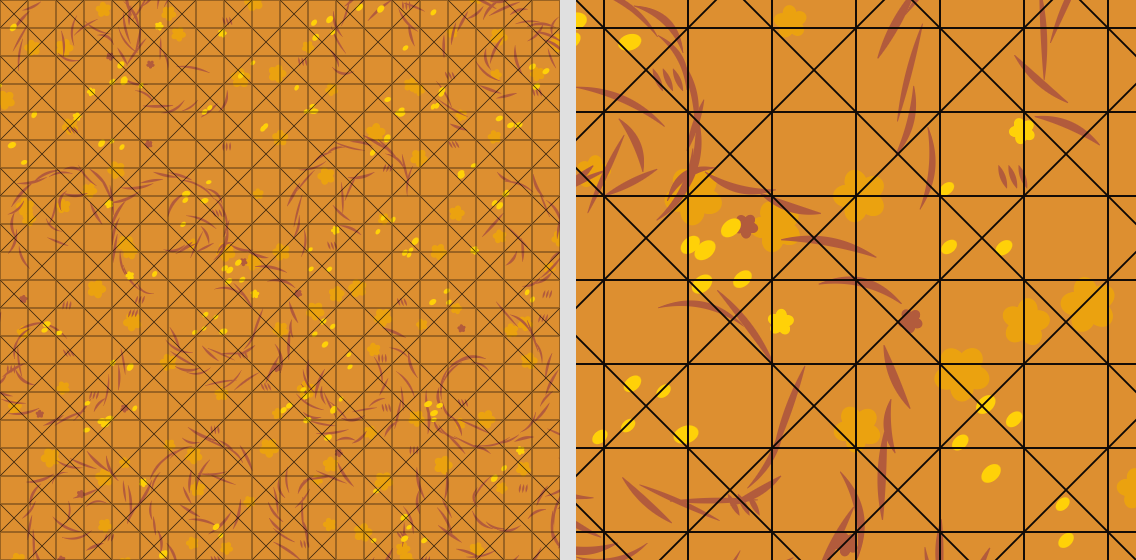
Left, the full canvas; right, a detail of the centre.
Give the GLSL for this texture, as a WebGL 2 fragment shader.

```glsl
#version 300 es
precision highp float;
uniform vec2 u_resolution;
out vec4 fragColor;

#define CELLS 20.0
#define LINE_WIDTH 0.00115
#define SWIRL_GRID 4.0
#define STROKE_PITCH 0.026
#define STROKE_WIDTH 0.0023
#define LEAF_GRID 13.0
#define LEAF_CHANCE 0.56
#define DOT_GRID 12.0
#define DOT_CHANCE 0.44
#define MARK_GRID 9.0
#define MARK_CHANCE 0.5

const vec3 OCHRE = vec3(0.865, 0.56, 0.188);
const vec3 GOLD = vec3(0.92, 0.635, 0.06);
const vec3 RUST = vec3(0.70, 0.355, 0.235);
const vec3 YELLOW = vec3(1.0, 0.82, 0.03);
const vec3 INK = vec3(0.05, 0.03, 0.02);
const float TAU = 6.2831853;

float px; // one pixel in canvas units

vec3 hash(vec2 p) {
    vec3 q = fract(p.xyx * vec3(0.1031, 0.1030, 0.0973));
    q += dot(q, q.yxz + 33.33);
    return fract((q.xxy + q.yzz) * q.zyx);
}

float fill(float d) { return clamp(0.5 - d / px, 0.0, 1.0); }

// Exact pixel coverage of a thin line at distance d
float hairline(float d) {
    float h = 0.5 * LINE_WIDTH;
    return clamp((min(d + 0.5 * px, h) - max(d - 0.5 * px, -h)) / px, 0.0, 1.0);
}

vec2 turn(vec2 p, float a) {
    float c = cos(a), s = sin(a);
    return vec2(c * p.x + s * p.y, c * p.y - s * p.x);
}

// Bent brush stroke, tapered at both ends
float stroke(vec2 p, float angle, float halfLen, float width, float bend) {
    p = turn(p, angle);
    float t = clamp(p.x / halfLen, -1.0, 1.0);
    return length(p - vec2(t * halfLen, bend * t * t)) - width * (1.0 - 0.85 * t * t);
}

// Five-lobed leaf with a notch at the stem
float leaf(vec2 p, float angle, float size) {
    p = turn(p, angle);
    return length(p) - size * (0.7 + 0.3 * abs(cos(2.5 * atan(p.y, p.x))));
}

// Broken spiral made of slanted strokes
float swirl(vec2 p, float radius, vec3 h) {
    float middle = h.x * TAU, span = mix(1.5, 2.5, h.y);
    float stepAngle = STROKE_PITCH / radius;
    vec2 q = turn(p, middle);
    float nearest = floor(atan(q.y, q.x) / stepAngle + 0.5);
    float d = 1.0;
    for (float k = -2.0; k <= 2.0; k++) {
        float i = nearest + k, a = i * stepAngle;
        vec3 j = hash(vec2(i + 40.0, h.z * 531.0));
        if (abs(a) > span || j.z < 0.1) continue;
        float r = radius * (1.0 + 0.12 * a) + (j.x - 0.5) * 0.014;
        float tilt = a + 0.25 * TAU + (h.z < 0.5 ? 0.35 : -0.35) + (j.y - 0.5) * 0.7;
        float halfLen = mix(0.014, 0.03, j.z);
        d = min(d, stroke(q - r * vec2(cos(a), sin(a)), tilt, halfLen,
            STROKE_WIDTH * mix(0.7, 1.2, j.x), (j.y - 0.4) * 0.012));
    }
    return d;
}

void main() {
    px = 1.0 / min(u_resolution.x, u_resolution.y);
    vec2 uv = gl_FragCoord.xy * px;
    float leaves = 1.0, rust = 1.0, dots = 1.0;

    for (int n = 0; n < 9; n++) {
        vec2 o = vec2(n % 3, n / 3) - 1.0;

        // Gold leaves
        vec2 id = floor(uv * LEAF_GRID) + o;
        vec3 h = hash(id + 17.0), g = hash(id + 71.0);
        vec2 p = uv - (id + h.xy) / LEAF_GRID;
        if (h.z < LEAF_CHANCE) leaves = min(leaves, leaf(p, g.x * TAU, mix(0.010, 0.018, g.y)));

        // Rust swirls, an outer and an inner ring
        id = floor(uv * SWIRL_GRID) + o;
        h = hash(id + 5.0);
        g = hash(id + 93.0);
        p = uv - (id + 0.2 + 0.6 * h.xy) / SWIRL_GRID;
        rust = min(rust, swirl(p, mix(0.085, 0.125, h.z), g));
        rust = min(rust, swirl(p, mix(0.03, 0.065, g.x), g.yzx));

        // Small rust leaves and groups of ticks
        id = floor(uv * MARK_GRID) + o;
        h = hash(id + 29.0);
        g = hash(id + 47.0);
        p = uv - (id + h.xy) / MARK_GRID;
        if (h.z < MARK_CHANCE) {
            if (g.z < 0.35) rust = min(rust, leaf(p, g.x * TAU, 0.0075));
            else for (float k = -1.0; k <= 1.0; k++)
                rust = min(rust, stroke(p - vec2(0.006 * k, 0.0), 1.2 + g.x, 0.007, 0.0017, 0.0));
        }

        // Yellow dots in loose groups, a few leaflets
        id = floor(uv * DOT_GRID) + o;
        h = hash(id + 61.0);
        g = hash(id + 83.0);
        p = uv - (id + h.xy) / DOT_GRID;
        if (h.z > DOT_CHANCE) continue;
        if (g.z < 0.15) dots = min(dots, leaf(p, g.x * TAU, 0.008));
        else for (float k = 0.0; k < 1.0 + floor(g.y * 4.0); k++) {
            vec3 j = hash(id * 3.0 + k * 7.0 + 11.0);
            vec2 q = turn(p - (j.xy - 0.5) * 0.045, 0.3 + 0.8 * g.x);
            float size = mix(0.0042, 0.0068, j.z);
            dots = min(dots, length(q * vec2(0.75, 1.1)) - 0.85 * size);
        }
    }

    vec3 color = mix(OCHRE, GOLD, fill(leaves));
    color = mix(color, RUST, fill(rust));
    color = mix(color, YELLOW, fill(dots));

    // Square grid, with crossed diagonals in alternate cells
    vec2 cell = floor(uv * CELLS), f = fract(uv * CELLS);
    vec2 edge = min(f, 1.0 - f) / CELLS;
    float ink = max(hairline(edge.x), hairline(edge.y));
    if (mod(cell.x + cell.y, 2.0) > 0.5) {
        vec2 diagonal = abs(vec2(f.x - f.y, f.x + f.y - 1.0)) * 0.7071 / CELLS;
        ink = max(ink, max(hairline(diagonal.x), hairline(diagonal.y)));
    }
    fragColor = vec4(mix(color, INK, ink), 1.0);
}
```
